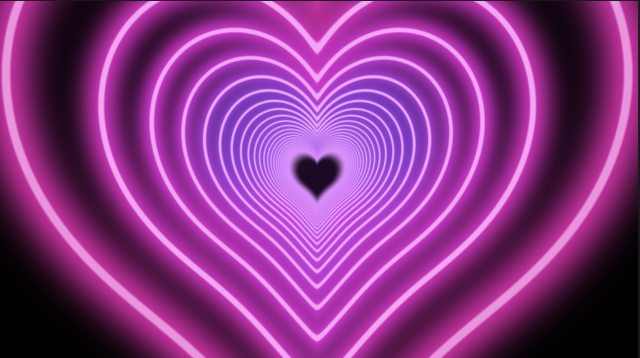
This background is drawn by a Shadertoy shader. Its source:

```glsl
// A tunnel of glowing neon hearts receding to a small dark heart.
// A polar outline gives each point the size of the heart through it; the
// reciprocal of that size is depth, so evenly spaced depths give the rings.

// Outline radius by direction: v runs from -1 (tip) to 1 (cleft).
float heartRadius(float v) {
    float q = v * v;
    return 0.916 + q * (0.02 + q * (0.345 * q - 0.5))
         + v * (0.68 + q * (0.19 * q - 1.08));
}

float ringSize(float index) {
    return 1.988 / (index + 2.27);
}

// Neon tint by depth; height is -1 at the tip and about 0.9 at the lobes.
vec3 neonTint(float depth, float height) {
    vec3 violet = mix(vec3(0.69, 0.26, 0.82), vec3(0.49, 0.25, 0.79),
                      smoothstep(-0.6, 0.4, height));
    vec3 tint = mix(vec3(0.73, 0.19, 0.58), vec3(0.75, 0.21, 0.74),
                    smoothstep(-0.3, 2.0, depth));
    tint = mix(tint, violet, smoothstep(1.8, 5.5, depth));
    return mix(tint, vec3(0.79, 0.51, 0.94), smoothstep(5.0, 24.0, depth));
}

void mainImage(out vec4 fragColor, in vec2 fragCoord) {
    float pixel = 1.0 / iResolution.y;
    vec2 uv = fragCoord / iResolution.xy;
    vec2 p = (fragCoord - vec2(0.4955, 0.507) * iResolution.xy) * pixel;

    // Mirrored polar coordinates, with the tip and cleft slightly rounded
    float r = length(p) + 1e-4;
    float side = sqrt(p.x * p.x + 0.0004 * r * r);
    float v = atan(side, -p.y) / 1.570796 - 1.0;
    float radius = heartRadius(v);
    float size = r / radius;

    // Gradient length turns size differences into true distances
    float bend = (heartRadius(v + 0.01) - heartRadius(v - 0.01)) / (0.02 * 1.570796);
    float slope = length(vec2(1.0, bend / radius)) / radius;
    float safeSize = max(size, 0.03);
    float depth = 1.988 / safeSize - 2.27;

    // Tube and glow of the two nearest rings
    float dark = 1.0, tube = 0.0, halo = 0.0;
    for (int k = 0; k < 2; k++) {
        float index = floor(depth) + float(k);
        float present = step(0.0, index);
        float ring = ringSize(max(index, 0.0));
        float d = abs(safeSize - ring) / slope;
        float reach = d / (ring * (0.1 + 0.003 * max(index, 0.0)));
        dark *= 1.0 - 0.97 * present * exp(-reach * reach);
        halo += present * exp(-d / (0.022 * ring));
        float halfWidth = 0.0135 * ring;
        float soft = 0.7 * pixel + 0.003 * ring;
        tube = max(tube, present * (1.0 - smoothstep(halfWidth - soft, halfWidth + soft, d)));
    }

    // Rings too close to resolve melt into an even light
    float spacing = safeSize * safeSize / (1.988 * slope * pixel);
    float resolved = smoothstep(0.5, 3.0, spacing);
    tube = mix(0.3, tube, resolved);
    halo = mix(0.5, min(halo, 1.0), resolved);

    // Colour
    vec3 tint = neonTint(depth, p.y / safeSize);
    vec3 tubeColor = mix(vec3(0.91, 0.60, 0.87), vec3(0.96, 0.67, 0.97),
                         smoothstep(-0.2, 1.0, depth));
    tubeColor = mix(tubeColor, vec3(0.86, 0.64, 0.96), smoothstep(4.0, 14.0, depth));
    vec3 color = vec3(0.045, 0.01, 0.045) * smoothstep(-0.6, 0.0, depth);
    color += tint * (1.0 - dark) * (0.93 + 0.17 * halo);
    color = mix(color, tubeColor, 0.95 * tube);

    // Dark heart at the far end
    color = mix(vec3(0.11, 0.035, 0.14), color, smoothstep(0.048, 0.083, size));

    // Thin dark rim along the right and top edges
    float rim = max(smoothstep(0.9965, 0.998, uv.x), smoothstep(0.996, 0.999, uv.y));
    fragColor = vec4(mix(color, vec3(0.11, 0.09, 0.11), rim), 1.0);
}
```
